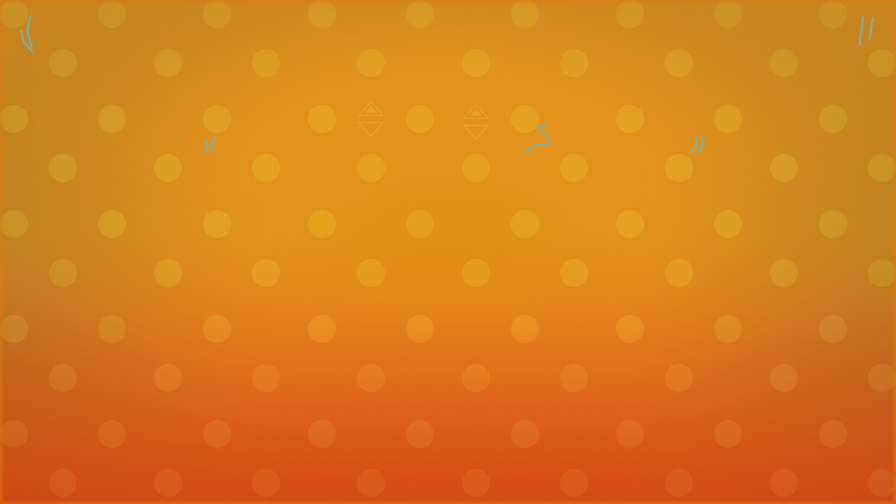
Write a Shadertoy shader that draws this pattern.

```glsl
const float ROWS = 72.0;                      // snap cells per canvas height
const vec2  PITCH = vec2(44.0 / 3.0, 15.0);   // dot lattice period, in cells
const vec2  FIRST_DOT = vec2(2.0);            // from the top left
const float DOT_RADIUS = 2.0;
const float STROKE = 0.15;
const float OUTLINE = 0.08;
const float EDGE_GLOW = 0.7;
const float GRAIN = 0.004;

const vec3 AMBER  = vec3(0.89, 0.575, 0.11);
const vec3 ORANGE = vec3(0.895, 0.475, 0.105);
const vec3 RED    = vec3(0.825, 0.285, 0.08);
const vec3 CORE   = vec3(0.87, 0.55, 0.06);
const vec3 SHADE  = vec3(0.85, 0.885, 1.18);
const vec3 EDGE   = vec3(0.88, 0.48, 0.05);
const vec3 DOT_LIFT = vec3(0.010, 0.064, 0.022);
const vec3 DOT_LIFT_LOW = vec3(0.020, 0.048, 0.030);
const vec3 CYAN   = vec3(0.47, 0.70, 0.64);
const vec3 PALE   = vec3(0.94, 0.72, 0.30);

float hash(vec2 p) {
    return fract(sin(dot(p, vec2(12.9898, 78.233))) * 43758.5453);
}

float cover(float d, float px) {
    return 1.0 - smoothstep(-0.7 * px, 0.7 * px, d);
}

float segment(vec2 p, vec2 a, vec2 b) {
    vec2 ab = b - a;
    return length(p - a - ab * clamp(dot(p - a, ab) / dot(ab, ab), 0.0, 1.0));
}

float bend(vec2 p, vec2 a, vec2 b, vec2 c) {
    return min(segment(p, a, b), segment(p, b, c));
}

// Nearest dot of one lattice, its centres snapped to whole cells
float dots(vec2 p, vec2 offset) {
    vec2 base = floor((p - FIRST_DOT - offset) / PITCH);
    float d = 1e3;
    for (int j = 0; j < 2; j++)
    for (int i = 0; i < 2; i++) {
        vec2 id = base + vec2(i, j);
        vec2 center = FIRST_DOT + floor(id * PITCH + offset + 0.01);
        d = min(d, length(p - center));
    }
    return d - DOT_RADIUS;
}

// Pair of outlined triangles, the upper one with a solid core
float arrows(vec2 p) {
    vec2 q = abs(p);
    float tri = max(0.5 - q.y, dot(q - vec2(0.0, 2.5), vec2(0.76, 0.65)));
    float core = p.y < 0.0 ? tri + 0.42 : 1e3;
    return min(abs(tri) - OUTLINE, core);
}

float scribbles(vec2 p) {
    // corner strokes
    float d = bend(p, vec2(3.0, 4.4), vec2(3.4, 6.0), vec2(4.6, 7.3));
    d = min(d, bend(p, vec2(4.3, 2.4), vec2(3.9, 4.4), vec2(4.5, 6.6)));
    d = min(d, segment(p, vec2(123.3, 2.5), vec2(122.8, 6.4)));
    d = min(d, segment(p, vec2(124.7, 2.6), vec2(124.2, 5.6)));
    // inner strokes
    d = min(d, segment(p, vec2(29.5, 20.0), vec2(29.5, 21.8)));
    d = min(d, segment(p, vec2(30.7, 19.6), vec2(30.1, 21.6)));
    d = min(d, bend(p, vec2(99.4, 19.6), vec2(99.6, 20.6), vec2(98.9, 21.7)));
    d = min(d, bend(p, vec2(100.2, 19.6), vec2(100.4, 20.6), vec2(100.0, 21.7)));
    // squiggle
    d = min(d, bend(p, vec2(78.0, 17.7), vec2(76.9, 18.2), vec2(78.5, 20.0)));
    d = min(d, bend(p, vec2(78.5, 20.0), vec2(78.3, 20.6), vec2(76.4, 20.8)));
    d = min(d, segment(p, vec2(76.4, 20.8), vec2(74.9, 21.8)));
    return d - STROKE;
}

vec3 background(vec2 uv) {
    vec3 col = mix(AMBER, ORANGE, smoothstep(0.43, 0.76, uv.y));
    col = mix(col, RED, smoothstep(0.6, 1.06, uv.y));
    float core = exp(-dot(uv - 0.5, uv - 0.5) * 40.0);
    col = mix(col, CORE, 0.6 * core * (1.0 - smoothstep(0.5, 0.7, uv.y)));

    // vignette, strongest at mid height on the sides
    vec2 away = vec2(2.0 * (uv.x - 0.5), 2.3 * min(uv.y - 0.35, 0.0));
    float vignette = smoothstep(0.35, 1.1, length(away));
    vignette *= mix(0.8, 1.0, smoothstep(0.0, 0.45, uv.y));
    vignette *= 1.0 - 0.75 * smoothstep(0.65, 1.0, uv.y);
    return col * mix(vec3(1.0), SHADE, vignette);
}

void mainImage(out vec4 fragColor, in vec2 fragCoord) {
    vec2 uv = fragCoord / iResolution.xy;
    uv.y = 1.0 - uv.y;
    vec2 size = vec2(iResolution.x / iResolution.y, 1.0) * ROWS;
    vec2 p = uv * size;
    float px = ROWS / iResolution.y;

    vec3 col = background(uv);

    // staggered dots, strongest at mid height
    float dotShape = min(dots(p, vec2(0.0)), dots(p, 0.5 * PITCH));
    float strength = mix(0.75, 1.0, smoothstep(0.0, 0.3, uv.y));
    vec3 lift = mix(DOT_LIFT, DOT_LIFT_LOW, smoothstep(0.5, 0.95, uv.y));
    col += lift * strength * cover(dotShape, px);

    // small marks
    float arrowShape = min(arrows(p - vec2(53.0, 17.0)), arrows(p - vec2(68.0, 17.4)));
    col = mix(col, PALE, 0.4 * cover(arrowShape, px));
    col = mix(col, CYAN, 0.9 * cover(scribbles(p), px));

    // glowing rim and grain
    vec2 rim = min(p, size - p);
    col = mix(col, EDGE, 0.5 * (1.0 - smoothstep(0.0, EDGE_GLOW, min(rim.x, rim.y))));
    col += GRAIN * (hash(floor(p * 4.0)) - 0.5);
    fragColor = vec4(col, 1.0);
}
```
